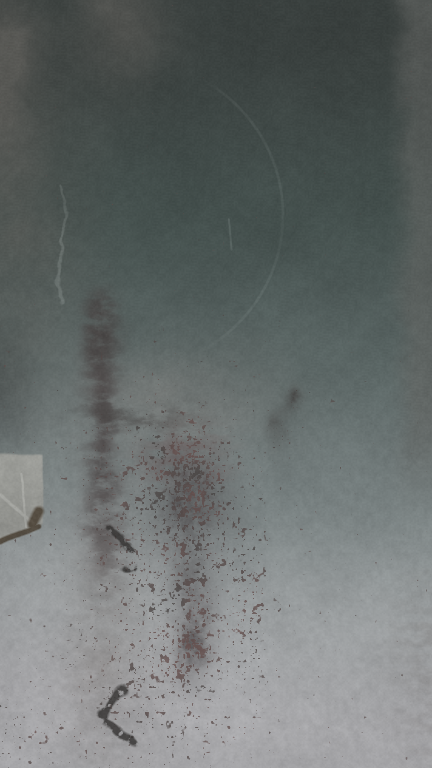
A Shadertoy shader for this texture:

```glsl
// Weathered metal sheet: teal-to-silver gradient with rust stains, scratches and a peeling flake.

float hash(vec2 p) {
    return fract(sin(dot(p, vec2(127.1, 311.7))) * 43758.5);
}

float noise(vec2 p) {
    vec2 i = floor(p), f = fract(p);
    f = f * f * (3.0 - 2.0 * f);
    return mix(mix(hash(i), hash(i + vec2(1, 0)), f.x),
               mix(hash(i + vec2(0, 1)), hash(i + 1.0), f.x), f.y);
}

float fbm(vec2 p) {
    float sum = 0.0, amp = 0.5;
    for (int i = 0; i < 5; i++) {
        sum += amp * noise(p);
        p = mat2(0.8, 0.6, -0.6, 0.8) * p * 2.03 + 7.3;
        amp *= 0.5;
    }
    return sum;
}

// Soft elliptical patch
float blot(vec2 p, float x, float y, float rx, float ry) {
    vec2 d = (p - vec2(x, y)) / vec2(rx, ry);
    return exp(-dot(d, d));
}

// Soft line between two points
float scratch(vec2 p, vec2 a, vec2 b, float width) {
    vec2 d = b - a;
    float t = clamp(dot(p - a, d) / dot(d, d), 0.0, 1.0);
    return 1.0 - smoothstep(width * 0.3, width * 1.5, length(p - a - d * t));
}

// Irregular flecks that spread as density grows
float flecks(vec2 p, float scale, float density) {
    float n = mix(noise(p * scale), noise(p * scale * 2.3 + 19.0), 0.35);
    float level = 0.92 - 0.5 * min(density, 1.0);
    return smoothstep(level - 0.04, level + 0.08, n);
}

vec3 tint(vec3 base, vec3 pigment, float amount) {
    return mix(base, pigment, clamp(amount, 0.0, 0.8));
}

vec3 sheetColor(vec2 p) {
    float side = mix(0.035, -0.055, smoothstep(0.1, 0.85, p.x));
    float y = p.y - side * smoothstep(1.2, 0.8, p.y) + 0.05 * (fbm(p * 3.0) - 0.5);
    vec3 c = mix(vec3(0.645, 0.645, 0.655), vec3(0.595, 0.61, 0.615), smoothstep(0.1, 0.45, y));
    c = mix(c, vec3(0.46, 0.495, 0.495), smoothstep(0.36, 0.72, y));
    c = mix(c, vec3(0.355, 0.4, 0.395), smoothstep(0.66, 1.02, y));
    c = mix(c, vec3(0.265, 0.31, 0.3), smoothstep(0.9, 1.32, y));
    return mix(c, vec3(0.225, 0.25, 0.243), smoothstep(1.25, 1.72, y));
}

// Pale flake with folds and a brown rim
vec3 addFlake(vec3 color, vec2 p, float cloud) {
    float lower = 0.525 + 0.4 * p.x;
    float mask = smoothstep(0.102, 0.097, p.x) * smoothstep(0.73, 0.722, p.y)
               * smoothstep(lower - 0.004, lower + 0.004, p.y);
    float folds = max(scratch(p, vec2(0, 0.63), vec2(0.075, 0.57), 0.004),
                      scratch(p, vec2(0.05, 0.68), vec2(0.06, 0.56), 0.003));
    color = mix(color, vec3(0.55, 0.55, 0.53) + 0.08 * (cloud + folds), 0.85 * mask);
    float rim = max(scratch(p, vec2(0, 0.525), vec2(0.09, 0.56), 0.006),
                    scratch(p, vec2(0.075, 0.565), vec2(0.09, 0.595), 0.011));
    return tint(color, vec3(0.27, 0.23, 0.18), rim);
}

void mainImage(out vec4 fragColor, in vec2 fragCoord) {
    vec2 p = fragCoord / iResolution.xy * vec2(1, 16.0 / 9.0);
    vec2 warp = vec2(fbm(p * 14.0), fbm(p * 14.0 + 31.0)) - 0.48;
    vec2 q = p + 0.05 * warp;
    float cloud = fbm(p * 9.0 + 4.0);
    float grit = fbm(p * 75.0);
    float ragged = smoothstep(0.25, 0.65, fbm(p * vec2(25, 55)));
    vec3 dark = vec3(0.26, 0.25, 0.245);
    vec3 color = sheetColor(p);

    // Dusty haze at the upper left and right edge
    float dust = 0.75 * blot(q, 0.28, 1.72, 0.1, 0.16) + 0.8 * blot(q, 0.0, 1.65, 0.1, 0.22)
               + 0.55 * blot(q, 0.02, 1.25, 0.17, 0.4);
    color = tint(color, vec3(0.36, 0.355, 0.34), dust * (0.3 + cloud));
    float edge = smoothstep(0.89, 0.97, q.x) * smoothstep(0.55, 0.85, p.y);
    color = tint(color, vec3(0.39, 0.395, 0.385), 0.55 * edge);
    color *= 1.0 - 0.22 * blot(q, 0.0, 0.87, 0.07, 0.13);

    // Warm residue, rust column and cross smear
    float residue = blot(q, 0.42, 0.86, 0.22, 0.13) + 0.6 * blot(q, 0.25, 0.3, 0.1, 0.4);
    color = tint(color, vec3(0.5, 0.485, 0.475), 0.4 * residue * (0.4 + cloud));
    float column = blot(q, 0.238, q.y, 0.038, 1.0)
                 * smoothstep(0.32, 0.58, q.y) * smoothstep(1.13, 1.05, q.y);
    color = tint(color, vec3(0.28, 0.25, 0.25), column * (0.22 + 0.5 * ragged));
    float smear = blot(q, 0.31, 0.815, 0.12, 0.032) + 0.8 * blot(q, 0.24, 1.0, 0.03, 0.09);
    color = tint(color, dark, 0.55 * smear * ragged);

    // Dense central stains and a tilted knot
    float stain = blot(q, 0.44, 0.62, 0.08, 0.105) + 0.6 * blot(q, 0.45, 0.42, 0.045, 0.1)
                + blot(q, 0.445, 0.285, 0.042, 0.07);
    float pink = blot(q, 0.43, 0.72, 0.09, 0.07);
    color = tint(color, vec3(0.43, 0.34, 0.34), 0.45 * pink * ragged);
    color = tint(color, vec3(0.29, 0.275, 0.28), stain * (0.15 + 0.9 * grit));
    float knot = blot(q, 0.68, 0.855, 0.018, 0.026) + 0.6 * blot(q, 0.65, 0.785, 0.022, 0.045);
    color = tint(color, dark, knot * (0.2 + grit));

    // Flecks, thickest near the stains
    float density = 0.34 * blot(p, 0.38, 0.62, 0.25, 0.28) + 0.32 * blot(p, 0.38, 0.2, 0.24, 0.24)
                  + 0.25 * (blot(p, 0.0, 0.07, 0.13, 0.1) + blot(q, 0.585, 0.4, 0.035, 0.18))
                  + 0.3 * (stain + knot) + 0.2 * pink;
    float fleck = max(flecks(p, 85.0, density), flecks(p + 3.7, 150.0, density));
    color = tint(color, mix(dark, vec3(0.4, 0.3, 0.29), noise(p * 22.0)), 0.75 * fleck);
    float worn = blot(p, 1.0, 0.2, 0.08, 0.22) + 0.6 * blot(p, 0.23, 0.2, 0.07, 0.25);
    color = tint(color, vec3(0.43, 0.41, 0.4), 0.6 * worn * ragged * cloud);

    // Chipped cracks
    float chip = scratch(q, vec2(0.25, 0.55), vec2(0.3, 0.515), 0.007)
               + scratch(q, vec2(0.28, 0.462), vec2(0.305, 0.468), 0.01)
               + scratch(q, vec2(0.29, 0.17), vec2(0.24, 0.12), 0.012)
               + scratch(q, vec2(0.24, 0.1), vec2(0.31, 0.05), 0.009);
    color = tint(color, dark * 0.75, chip * smoothstep(0.25, 0.5, grit));

    // Fine scratches and a faint arc
    float arc = smoothstep(0.005, 0.001, abs(length(p - vec2(0.3, 1.28)) - 0.355));
    float lines = scratch(q, vec2(0.145, 1.34), vec2(0.14, 1.08), 0.004)
                + scratch(p, vec2(0.53, 1.27), vec2(0.536, 1.2), 0.0025)
                + 0.5 * arc * smoothstep(0.45, 0.55, p.x);
    color += 0.09 * lines * (0.3 + cloud);

    color = addFlake(color, p + 0.008 * warp, cloud);

    // Mottling and grain
    color *= 0.9 + 0.12 * cloud + 0.1 * grit;
    color += 0.025 * (noise(p * 280.0) - 0.5);
    fragColor = vec4(color, 1);
}
```
